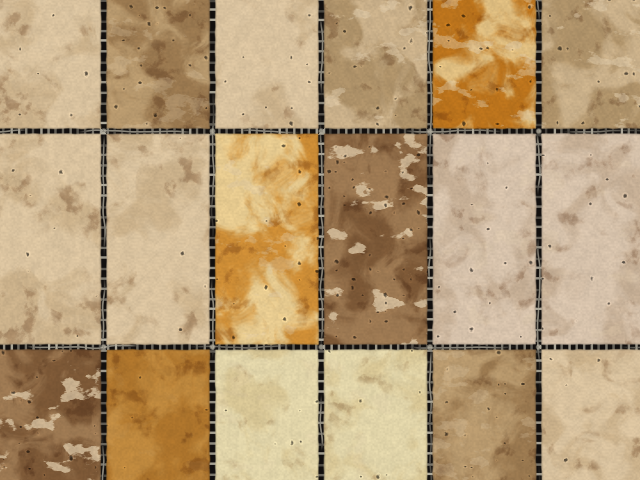
Write a Shadertoy shader that draws this texture.

```glsl
// Mesh-backed travertine mosaic: upright stone tiles in a grid, six columns by three rows.
// Each tile takes a stone kind from a small layout, then layered noise adds stains,
// pale mineral patches, grain and pits. Dark joints between tiles show the backing threads.

const vec2 PITCH = vec2(0.2266, 0.4497);   // tile spacing, in canvas heights
const vec2 ORIGIN = vec2(0.2161, 0.2770);  // first joint crossing
const vec2 GAP = vec2(0.0112, 0.0104);     // joint widths
const vec3 JOINT_DARK = vec3(0.07, 0.06, 0.055);
const vec3 THREAD = vec3(0.70, 0.68, 0.62);

// Stone kind in each cell, bottom row first
const int LAYOUT[18] = int[18](
    5, 6, 2, 2, 4, 0,
    0, 0, 7, 5, 1, 1,
    0, 4, 0, 3, 8, 3);

struct Stone {
    vec3 base, stain;
    float cover;   // share of the face that is stained
    float patches; // strength of pale patches
    float pits;    // chance of a pit in each small cell
};

float hash(vec2 p) {
    return fract(sin(dot(p, vec2(127.1, 311.7))) * 43758.5453);
}

float noise(vec2 p) {
    vec2 i = floor(p), f = fract(p);
    f = f * f * (3.0 - 2.0 * f);
    return mix(mix(hash(i), hash(i + vec2(1, 0)), f.x),
               mix(hash(i + vec2(0, 1)), hash(i + vec2(1, 1)), f.x), f.y);
}

float fbm(vec2 p) {
    float sum = 0.0, amp = 0.52;
    for (int i = 0; i < 5; i++) {
        sum += amp * noise(p);
        p = mat2(1.6, 1.2, -1.2, 1.6) * p + 7.3;
        amp *= 0.5;
    }
    return sum;
}

Stone stoneKind(int kind) {
    if (kind == 0) return Stone(vec3(0.85, 0.76, 0.62), vec3(0.79, 0.69, 0.54), 0.45, 0.15, 0.02); // beige
    if (kind == 1) return Stone(vec3(0.84, 0.76, 0.67), vec3(0.77, 0.68, 0.58), 0.45, 0.20, 0.02); // rose
    if (kind == 2) return Stone(vec3(0.88, 0.83, 0.66), vec3(0.84, 0.77, 0.58), 0.45, 0.15, 0.03); // cream
    if (kind == 3) return Stone(vec3(0.79, 0.69, 0.54), vec3(0.68, 0.57, 0.41), 0.50, 0.55, 0.05); // tan
    if (kind == 4) return Stone(vec3(0.72, 0.60, 0.43), vec3(0.60, 0.47, 0.31), 0.50, 0.25, 0.09); // brown
    if (kind == 5) return Stone(vec3(0.61, 0.47, 0.32), vec3(0.48, 0.34, 0.21), 0.48, 0.75, 0.14); // walnut
    if (kind == 6) return Stone(vec3(0.74, 0.53, 0.24), vec3(0.67, 0.45, 0.17), 0.50, 0.05, 0.05); // ochre
    if (kind == 7) return Stone(vec3(0.90, 0.79, 0.56), vec3(0.80, 0.55, 0.21), 0.49, 0.35, 0.05); // gold
    return Stone(vec3(0.87, 0.74, 0.50), vec3(0.73, 0.45, 0.11), 0.58, 0.45, 0.07);                // amber
}

// Irregular hollows: x is the dark hole, y the light lip around it
vec2 pitMask(vec2 p, float chance, float px) {
    const float CELLS = 58.0;
    vec2 cell = floor(p * CELLS), f = fract(p * CELLS);
    vec2 centre = 0.35 + 0.3 * vec2(hash(cell + 3.1), hash(cell + 8.7));
    vec2 q = (f - centre) * vec2(1.0, mix(0.7, 1.5, hash(cell + 5.3)));
    float radius = mix(0.06, 0.22, pow(hash(cell + 1.9), 2.0));
    float d = length(q) + 0.16 * (noise(p * 260.0) - 0.5) - radius;
    float soft = px * CELLS;
    float hole = 1.0 - smoothstep(-soft, soft, d);
    float lip = 1.0 - smoothstep(0.0, 0.12 + soft, abs(d - 0.05));
    return vec2(hole, lip) * step(hash(cell), chance);
}

vec3 stoneColor(vec2 p, Stone s, float px) {
    vec2 warp = vec2(noise(p * 18.0), noise(p * 18.0 + 31.0));
    float cloud = fbm(p * 15.0 + 0.9 * warp);
    float stained = smoothstep(-0.13, 0.13, cloud - 1.0 + s.cover);
    vec3 col = mix(s.base, s.stain, stained);

    // Rusty concentrations, then pale mineral patches
    float rust = smoothstep(0.56, 0.74, fbm(p * 34.0 + 11.0)) * stained;
    col = mix(col, s.stain * vec3(0.74, 0.66, 0.60), 0.65 * rust);
    float pale = smoothstep(0.62, 0.69, fbm(p * vec2(20.0, 34.0) + 47.0));
    col = mix(col, vec3(0.87, 0.79, 0.66), s.patches * pale);

    // Fine grain and pits
    col *= 0.93 + 0.09 * fbm(p * 75.0) + 0.06 * noise(p * 270.0);
    vec2 pit = pitMask(p, s.pits, px);
    col = mix(col, col * 1.18, 0.5 * pit.y);
    return mix(col, col * 0.34, 0.85 * pit.x);
}

// Threads cross the joint at regular steps; a loose strand wanders along it
vec3 jointColor(float along, float across, float period, float line, float px) {
    float index = floor(along / period);
    float rnd = hash(vec2(index, line));
    float offset = abs(fract(along / period) - 0.4 - 0.2 * rnd) * period;
    float tick = (1.0 - smoothstep(0.0012, 0.0018 + px, offset)) * mix(0.3, 1.0, rnd);
    float path = 0.006 * (noise(vec2(along * 25.0, line)) - 0.5);
    float strand = 1.0 - smoothstep(0.0004, 0.0010 + px, abs(across - path));
    strand *= 0.75 * smoothstep(0.45, 0.75, noise(vec2(along * 9.0, line + 4.0)));
    return mix(JOINT_DARK, THREAD, max(tick, strand));
}

void mainImage(out vec4 fragColor, in vec2 fragCoord) {
    float px = 1.0 / iResolution.y;
    vec2 uv = fragCoord * px;
    vec2 grid = (uv - ORIGIN) / PITCH;
    vec2 id = mod(floor(grid) + 1.0, vec2(6.0, 3.0));
    vec2 local = (fract(grid) - 0.5) * PITCH;

    // Stone face, slightly worn along its outline
    Stone stone = stoneKind(LAYOUT[int(id.x) + 6 * int(id.y)]);
    vec2 seed = id * vec2(3.7, 5.9) + 2.0;
    vec3 face = stoneColor(uv + seed, stone, px);
    vec2 q = abs(local) - 0.5 * (PITCH - GAP) + 0.002;
    float d = length(max(q, 0.0)) + min(max(q.x, q.y), 0.0) - 0.002;
    d += 0.0018 * (noise(uv * 70.0 + seed) - 0.5);
    face *= 1.0 - 0.13 * smoothstep(-0.005, 0.0, d);

    // Joint, with a pale knot at each crossing
    vec2 toJoint = 0.5 * PITCH - abs(local);
    vec2 side = -sign(local) * toJoint;
    vec2 line = floor(grid + 0.5);
    bool upright = toJoint.x < toJoint.y;
    vec3 joint = upright ? jointColor(uv.y, side.x, 0.0215, line.x + 9.0, px)
                         : jointColor(uv.x, side.y, 0.0155, line.y + 29.0, px);
    float knot = 1.0 - smoothstep(0.003, 0.008, length(toJoint));
    joint = mix(joint, THREAD, 0.8 * knot);

    fragColor = vec4(mix(face, joint, smoothstep(-px, px, d)), 1.0);
}
```
